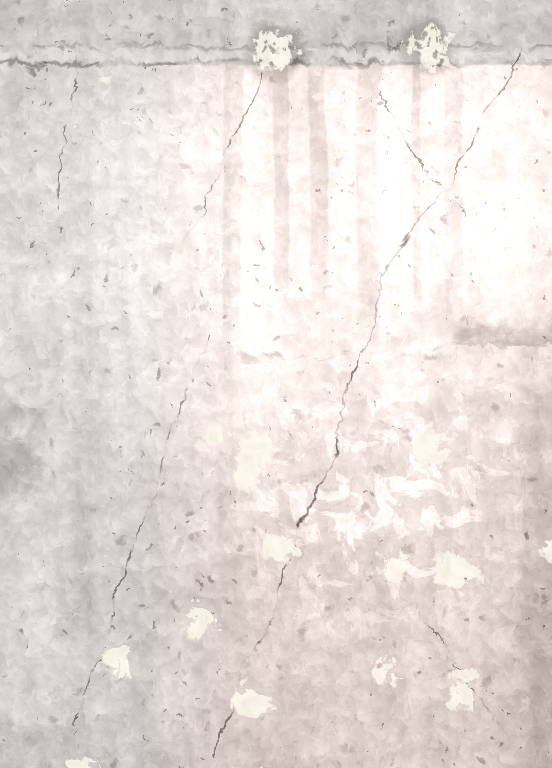
Reproduce this texture procedurally as a Shadertoy shader.

```glsl
// Weathered pale plaster wall with drip stains, cracks, chips and a ledge.

float hash(vec2 p) {
    return fract(sin(dot(p, vec2(127.1, 311.7))) * 43758.5);
}

// Cellular noise: distance to the nearest point, and that point's random id.
vec2 cells(vec2 p) {
    vec2 base = floor(p), nearest = vec2(9.0, 0.0);
    for (int y = -1; y <= 1; y++)
    for (int x = -1; x <= 1; x++) {
        vec2 cell = base + vec2(x, y);
        vec2 point = cell + vec2(hash(cell), hash(cell + 41.3));
        float d = length(p - point);
        if (d < nearest.x) nearest = vec2(d, hash(cell + 17.7));
    }
    return nearest;
}

// Layered, rotated and warped sines, roughly -1 to 1.
float clouds(vec2 p) {
    float sum = 0.0, amp = 0.5;
    for (int i = 0; i < 6; i++) {
        p = mat2(0.8, 0.6, -0.6, 0.8) * p * 1.75 + 1.7;
        p += 0.6 * sin(p.yx + vec2(i, 2.3 * float(i)));
        sum += amp * sin(p.x + 1.2 * sin(p.y));
        amp *= 0.66;
    }
    return sum;
}

float segment(vec2 p, vec2 a, vec2 b) {
    vec2 ab = b - a;
    return length(p - a - ab * clamp(dot(p - a, ab) / dot(ab, ab), 0.0, 1.0));
}

// Dark spots: scale sets the grid, share the part of cells that hold one.
float spots(vec2 p, float scale, float share, float radius) {
    vec2 c = cells(p * scale);
    float r = radius * (0.5 + c.y / share);
    return step(c.y, share) * smoothstep(r, r * 0.3, c.x);
}

// Runs of dirt below the ledge.
float drips(vec2 p, float wobble) {
    float sum = 0.0;
    for (int i = 0; i < 6; i++) {
        float k = float(i), rnd = hash(vec2(k, 3.0));
        float x = 0.305 + 0.058 * k + 0.006 * sin(k * 2.1);
        float width = 0.004 + 0.012 * hash(vec2(k, 8.0));
        float end = 0.56 + 0.06 * rnd;
        float side = abs(p.x - x + 0.003 * wobble + 0.03 * (rnd - 0.5) * (p.y - 0.7));
        sum += smoothstep(width + 0.002, width - 0.002, side)
             * smoothstep(end - 0.02, end + 0.05, p.y) * (0.65 + 0.35 * rnd);
    }
    return min(sum, 1.0);
}

// Thin jagged cracks that fade in and out along their way.
float cracks(vec2 p, float jag) {
    const vec4 lines[11] = vec4[11](
        vec4(0.68, 0.93, 0.575, 0.745), vec4(0.575, 0.745, 0.505, 0.65),
        vec4(0.505, 0.65, 0.46, 0.51), vec4(0.46, 0.51, 0.44, 0.43),
        vec4(0.44, 0.43, 0.39, 0.31), vec4(0.39, 0.31, 0.28, 0.02),
        vec4(0.345, 0.9, 0.24, 0.68), vec4(0.1, 0.94, 0.075, 0.73),
        vec4(0.43, 0.97, 0.61, 0.71), vec4(0.5, 0.25, 0.67, 0.04),
        vec4(0.27, 0.57, 0.1, 0.06));
    vec2 q = p + 0.008 * vec2(clouds(p * 14.0), clouds(p * 14.0 + 7.0)) + 0.0025 * jag;
    float broken = smoothstep(-0.2, 0.5, clouds(p * 30.0 + 3.0)), dark = 0.0;
    for (int i = 0; i < 11; i++) {
        float main = i > 0 && i < 5 ? 1.0 : 0.0;
        float d = segment(q, lines[i].xy, lines[i].zw);
        float line = smoothstep(0.0017 + 0.0012 * main * broken, 0.0004, d);
        dark = max(dark, line * (0.04 + 0.12 * main + 0.3 * broken));
    }
    return dark;
}

void mainImage(out vec4 fragColor, in vec2 fragCoord) {
    vec2 p = fragCoord / iResolution.y;
    float broad = clouds(p * 4.0), mottle = clouds(p * 15.0 + 5.0);
    float fine = clouds(p * 55.0), rough = clouds(p * 80.0 + 8.0);
    vec2 ragged = p + 0.006 * vec2(mottle + 0.6 * rough, fine);
    float above = smoothstep(0.913, 0.917, p.y + 0.002 * fine);
    float low = smoothstep(0.6, 0.4, p.y + 0.04 * broad);

    // Broad light: glowing middle, greyer rim and foot
    vec2 glow = (p - vec2(0.44, 0.69)) / vec2(0.37, 0.34);
    float tone = 0.785 + 0.22 * exp(-dot(glow, glow));
    tone += 0.06 * smoothstep(0.4, 0.6, p.x) * smoothstep(0.55, 0.65, p.y);
    tone -= 0.08 * smoothstep(0.67, 0.69, ragged.x + 0.015 * mottle) * low;
    tone -= 0.09 * smoothstep(0.06, 0.03, ragged.x + 0.02 * mottle) * smoothstep(0.1, 0.03, abs(p.y - 0.43));
    tone -= 0.09 * drips(ragged * 0.3 + p * 0.7, broad) * (1.0 - above);
    tone = mix(tone, 0.79, above);

    // Mottling, vertical streaks, crisp flakes and grain
    tone += 0.025 * broad + 0.028 * mottle + 0.022 * fine + 0.02 * rough;
    tone += 0.024 * clouds(vec2(p.x * 28.0, p.y * 1.2));
    tone += 0.045 * (cells(ragged * 55.0).y - 0.5) + 0.05 * (cells(ragged * 150.0).y - 0.5);
    float flecks = smoothstep(0.15, 0.5, clouds(p * 45.0 + 9.0) + 0.5 * mottle) * low;
    tone += 0.1 * flecks * smoothstep(0.3, 0.05, length(p - vec2(0.5, 0.35)));

    // Ledge lines and the shadowed step at the right
    float worn = smoothstep(-0.4, 0.5, clouds(p * vec2(20.0, 40.0)));
    float edge = ragged.y;
    tone -= 0.2 * worn * smoothstep(0.005, 0.001, abs(edge - 0.917));
    tone -= 0.12 * worn * smoothstep(0.004, 0.001, abs(edge - 0.940));
    tone += 0.06 * smoothstep(0.008, 0.004, abs(edge - 0.928));
    tone -= (0.12 + 0.08 * worn) * smoothstep(0.58, 0.6, ragged.x)
          * smoothstep(0.546, 0.55, edge) * smoothstep(0.59, 0.56, edge);
    tone -= 0.15 * worn * smoothstep(0.006, 0.001, abs(edge - 0.535))
          * smoothstep(0.29, 0.33, p.x) * smoothstep(0.6, 0.56, p.x);

    // Smudges, specks and cracks
    float dirt = smoothstep(0.0, 0.6, clouds(p * 7.0 + 2.0));
    tone -= 0.14 * spots(ragged, 22.0, 0.25, 0.18) * smoothstep(-0.3, 0.5, rough);
    tone -= (0.08 + 0.14 * dirt) * spots(ragged, 48.0, 0.2, 0.17);
    tone -= 0.26 * spots(ragged, 80.0, 0.05, 0.15);
    tone -= cracks(p, rough);
    vec3 warmth = mix(vec3(0.03, 0.005, -0.01), vec3(0.055, 0.0, -0.02), smoothstep(0.1, 0.4, p.x) * (1.0 - above));
    vec3 color = tone + warmth;

    // Cream plaster fills scattered below, two chipped holes on the ledge
    vec2 fill = cells(ragged * 9.0 + 0.3);
    float size = (0.08 + 0.25 * fill.y) * smoothstep(0.47, 0.43, p.y);
    float patches = step(fill.y, 0.6) * smoothstep(size, size - 0.05, fill.x + 0.1 * mottle + 0.07 * fine + 0.06 * rough);
    float hole = min(length(ragged - vec2(0.355, 0.933)), length(ragged - vec2(0.558, 0.938)));
    float chipped = smoothstep(0.028, 0.02, hole + 0.01 * fine + 0.01 * rough);
    color -= 0.14 * smoothstep(0.045, 0.025, hole + 0.01 * mottle) * (1.0 - chipped);
    float rubble = 0.35 * spots(ragged, 75.0, 0.45, 0.35) * chipped;
    vec3 cream = vec3(1.0, 0.975, 0.93) + 0.03 * fine - rubble;
    color = mix(color, cream, max(0.9 * patches, 0.85 * chipped));

    fragColor = vec4(clamp(color, 0.0, 1.0), 1.0);
}
```
